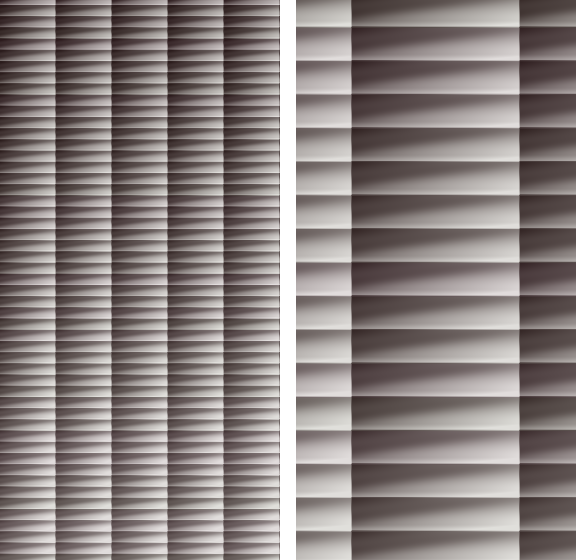
Left: the whole. Right: its middle third, enlarged.
This pattern is drawn by a WebGL 1 fragment shader. Its source:

```glsl
precision highp float;

uniform vec2 u_resolution;

float hash(float n) {
  return fract(sin(n * 12.9898) * 43758.5453);
}

// Rising ramp with a short falling edge of the given width
float softSaw(float x, float edge) {
  float f = fract(x);
  return min(f, (1.0 - f) / edge);
}

void main() {
  vec2 uv = gl_FragCoord.xy / u_resolution;
  float depth = 1.0 - uv.y;

  // Five columns of fifty slats, with half a slat at the top
  vec2 grid = vec2(uv.x * 5.0, depth * 50.0 + 0.5);
  vec2 pixel = vec2(5.0, 50.0) / u_resolution;
  float across = softSaw(grid.x, pixel.x);
  float down = softSaw(grid.y, max(pixel.y * 1.2, 0.06));
  float slat = floor(grid.y);

  // Column ramp, overall brightening and the slope of each slat
  float tone = -0.08 + 0.56 * across + 0.25 * depth;
  tone += 0.36 * smoothstep(-0.08, 0.75, down);

  // Slanted shadow, fading toward the right
  float slant = (down + 0.6 * across - 0.6) / 0.22;
  tone -= 0.20 * (1.0 - 0.5 * across) * exp(-slant * slant);

  // Bright lower lip
  tone += 0.17 * smoothstep(0.76, 0.97, down);

  // Slight change of tone and tint between slats
  tone += 0.02 * (hash(slat) - 0.5);
  vec3 color = mix(vec3(0.17, 0.11, 0.11), vec3(0.88, 0.87, 0.86), clamp(tone, 0.0, 1.0));
  color += (hash(slat + 71.0) - 0.5) * vec3(0.006, -0.012, 0.006);

  gl_FragColor = vec4(color, 1.0);
}
```
